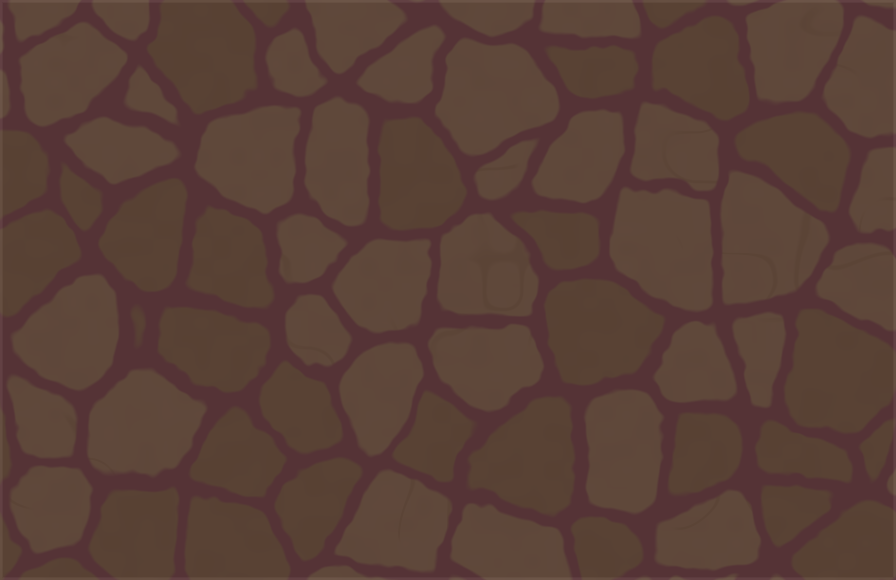
Reproduce this texture procedurally as a Shadertoy shader.

```glsl
// Flat cobbles of two browns set in plum mortar.
// A weighted Voronoi diagram gives stones of mixed size; a soft minimum
// of the distances to their borders rounds the corners.
#define CELLS 6.3       // stone cells per canvas height
#define JITTER 0.78     // scatter of the stone centres
#define SIZE_SPREAD 0.5 // difference between large and small stones
#define GAP 0.066       // half width of the mortar, in cells
#define ROUNDING 0.05   // corner radius, in cells
#define WOBBLE 0.05     // roughness of the outlines
#define SOFTNESS 0.022  // half width of the edge blur, in cells
#define DARK_SHARE 0.38
#define LIGHT_STONE vec3(0.372, 0.281, 0.228)
#define DARK_STONE vec3(0.347, 0.257, 0.203)
#define MORTAR vec3(0.333, 0.200, 0.212)

float hash(vec2 p) {
    return fract(sin(dot(p, vec2(127.1, 311.7))) * 43758.5453);
}

float noise(vec2 p) {
    vec2 i = floor(p), f = fract(p);
    f = f * f * (3.0 - 2.0 * f);
    return mix(mix(hash(i), hash(i + vec2(1, 0)), f.x),
               mix(hash(i + vec2(0, 1)), hash(i + vec2(1, 1)), f.x), f.y);
}

// Centre in xy, weight in z
vec3 stoneSite(vec2 id) {
    vec2 offset = vec2(hash(id + 3.7), hash(id + 19.3)) - 0.5;
    return vec3(id + 0.5 + JITTER * offset, SIZE_SPREAD * hash(id + 41.9));
}

float power(vec2 p, vec3 site) {
    vec2 d = p - site.xy;
    return dot(d, d) - site.z;
}

// Returns the rounded border distance and the id of the stone
vec3 cobbles(vec2 p) {
    vec2 base = floor(p), id = base;
    float nearest = 1e5;
    for (int y = -2; y <= 2; y++)
    for (int x = -2; x <= 2; x++) {
        vec2 cell = base + vec2(x, y);
        float d = power(p, stoneSite(cell));
        if (d < nearest) { nearest = d; id = cell; }
    }
    vec3 own = stoneSite(id);
    float sum = 0.0;
    for (int y = -2; y <= 2; y++)
    for (int x = -2; x <= 2; x++) {
        vec2 cell = base + vec2(x, y);
        if (cell == id) continue;
        vec3 other = stoneSite(cell);
        float span = max(length(other.xy - own.xy), 0.05);
        float border = (power(p, other) - nearest) / (2.0 * span);
        sum += exp(-border / ROUNDING);
    }
    return vec3(-ROUNDING * log(sum + 1e-12), id);
}

void mainImage(out vec4 fragColor, in vec2 fragCoord) {
    vec2 uv = fragCoord / iResolution.y;
    vec2 p = uv * CELLS + 7.0;

    // Uneven outlines from two scales of warp
    vec2 warp = vec2(noise(p * 3.0), noise(p * 3.0 + 31.0)) - 0.5;
    vec2 chips = vec2(noise(p * 9.0 + 5.0), noise(p * 9.0 + 57.0)) - 0.5;
    vec3 stone = cobbles(p + WOBBLE * (2.2 * warp + chips));

    // Flat stone tone, nearly even
    vec2 id = stone.yz;
    float dark = step(hash(id + 73.1), DARK_SHARE);
    vec3 color = mix(LIGHT_STONE, DARK_STONE, dark);
    color += 0.006 * (noise(p * 5.0 + 11.0) - 0.5);

    // Faint short cracks on some light stones
    float vein = abs(noise(p * 1.7 + hash(id) * 40.0) - 0.5);
    float crack = 1.0 - smoothstep(0.008, 0.03, vein);
    crack *= smoothstep(0.6, 0.75, noise(p * 1.3 + 90.0)) * (1.0 - dark);
    color = mix(color, DARK_STONE, 0.6 * crack);

    // Mortar of varying width
    float gap = GAP * (0.75 + 0.5 * hash(id + 5.3));
    float inside = smoothstep(gap - SOFTNESS, gap + SOFTNESS, stone.x);
    color = mix(MORTAR, color, inside);

    // Thin pale line along the canvas rim
    vec2 canvas = iResolution.xy / iResolution.y;
    vec2 rim = min(uv, canvas - uv);
    color += 0.05 * (1.0 - smoothstep(0.003, 0.006, min(rim.x, rim.y)));

    fragColor = vec4(color, 1.0);
}
```
